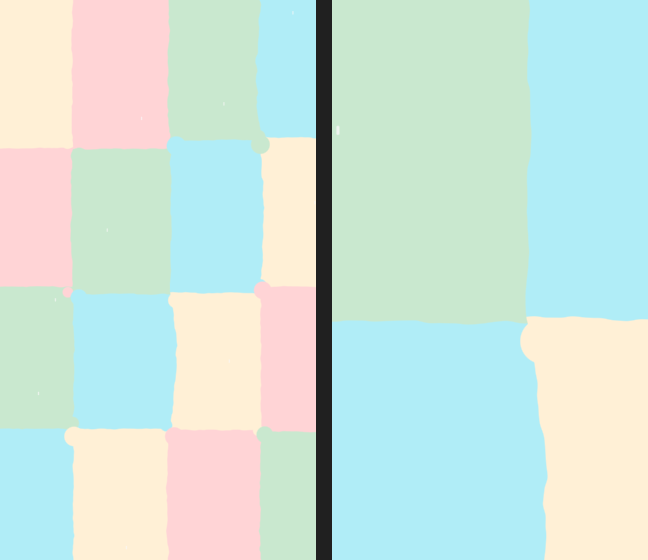
Left, the full canvas; right, a detail of the centre.
Write a Shadertoy shader that draws this pattern.

```glsl
#define FIRST_COLUMN 0.130
#define COLUMN_WIDTH 0.168
#define FIRST_ROW 0.259
#define ROW_HEIGHT 0.254
#define ROUGHNESS 0.005
#define BRISTLE_SCALE 55.0
#define DAB_RADIUS 0.016
#define DAB_JITTER 0.011
#define SPECK_GRID 0.15
#define SPECK_CHANCE 0.35

const vec3 PAINTS[4] = vec3[4](
    vec3(1.00, 0.94, 0.84),   // cream
    vec3(1.00, 0.83, 0.84),   // pink
    vec3(0.79, 0.91, 0.81),   // green
    vec3(0.69, 0.93, 0.97));  // blue

// Heights of the three row edges, one entry per column
const vec3 ROW_EDGES[4] = vec3[4](
    vec3(0.264, 0.512, 0.766), vec3(0.266, 0.525, 0.766),
    vec3(0.250, 0.523, 0.768), vec3(0.246, 0.512, 0.771));

// Sideways bow of each column edge, one component per row
const vec4 BOWS[3] = vec4[3](
    vec4(-0.002, -0.003, 0.002, 0.001),
    vec4(-0.003, 0.003, 0.012, -0.005),
    vec4(-0.008, 0.004, 0.000, -0.002));

float hash(vec2 p) {
    vec3 q = fract(p.xyx * 0.1031);
    q += dot(q, q.yzx + 33.33);
    return fract((q.x + q.y) * q.z);
}

float noise(float x, float seed) {
    float i = floor(x), f = fract(x);
    f = f * f * (3.0 - 2.0 * f);
    return mix(hash(vec2(i, seed)), hash(vec2(i + 1.0, seed)), f);
}

// Uneven brush outline along an edge
float bristle(float t, float seed) {
    return ROUGHNESS * (0.65 * noise(t * BRISTLE_SCALE, seed)
                      + 0.35 * noise(t * BRISTLE_SCALE * 2.3, seed + 9.0) - 0.5);
}

vec3 paint(int index) { return PAINTS[index & 3]; }

// Antialiased coverage, 1 where the signed distance is positive
float cover(float d) {
    return clamp(d * iResolution.y / 1.4 + 0.5, 0.0, 1.0);
}

float columnEdge(int i) {
    return FIRST_COLUMN + COLUMN_WIDTH * float(i - 1) + (i == 2 ? 0.005 : 0.0);
}

float bowedEdge(int i, float y) {
    float t = (y - FIRST_ROW) / ROW_HEIGHT;
    int row = clamp(int(floor(t)) + 1, 0, 3);
    return columnEdge(i) + BOWS[i - 1][row] * sin(3.14159 * fract(t))
         + bristle(y, float(i) * 17.0);
}

void mainImage(out vec4 fragColor, in vec2 fragCoord) {
    // Canvas height is 1, y runs downward
    vec2 p = vec2(fragCoord.x, iResolution.y - fragCoord.y) / iResolution.y;

    // Blocks: stack each column, then lay it over the one to its left
    vec3 color = vec3(0.0);
    for (int i = 0; i < 4; i++) {
        vec3 strip = paint(i);
        for (int j = 1; j < 4; j++) {
            float edge = ROW_EDGES[i][j - 1] + 0.7 * bristle(p.x, float(i * 5 + j) + 71.0);
            strip = mix(strip, paint(i + j), cover(p.y - edge));
        }
        color = i == 0 ? strip : mix(color, strip, cover(p.x - bowedEdge(i, p.y)));
    }

    // Round brush dabs where the blocks meet
    for (int i = 1; i < 4; i++) {
        for (int j = 1; j < 4; j++) {
            vec2 corner = vec2(columnEdge(i), ROW_EDGES[i][j - 1]);
            vec2 id = vec2(i, j) * 7.3;
            vec2 jitter = DAB_JITTER * (vec2(hash(id), hash(id + 3.7)) - 0.5);
            float radius = DAB_RADIUS * mix(0.8, 1.1, hash(id + 8.1));

            // Small dab from the block above left
            float small = 0.65 * radius - length(p - corner - vec2(-0.005, -0.007) + jitter);
            color = mix(color, paint(i + j - 2), cover(small));

            // Large dab from the block below right, reversed at the upper right corner
            bool reversed = i - j > 1;
            vec2 shift = reversed ? vec2(-0.001, 0.012) : vec2(0.007, 0.010) + jitter;
            float large = radius - length(p - corner - shift);
            color = mix(color, paint(reversed ? i + j - 2 : i + j), cover(large));
        }
    }

    // Tiny unpainted slivers
    vec2 tile = floor(p / SPECK_GRID);
    vec2 spot = 0.15 + 0.7 * vec2(hash(tile + 21.3), hash(tile + 47.9));
    vec2 d = p - (tile + spot) * SPECK_GRID;
    float sliver = 0.0009 - length(vec2(d.x, max(abs(d.y) - 0.0018, 0.0)));
    float present = step(hash(tile + 5.5), SPECK_CHANCE);
    color = mix(color, vec3(0.97), 0.8 * present * cover(sliver));

    fragColor = vec4(color, 1.0);
}
```
